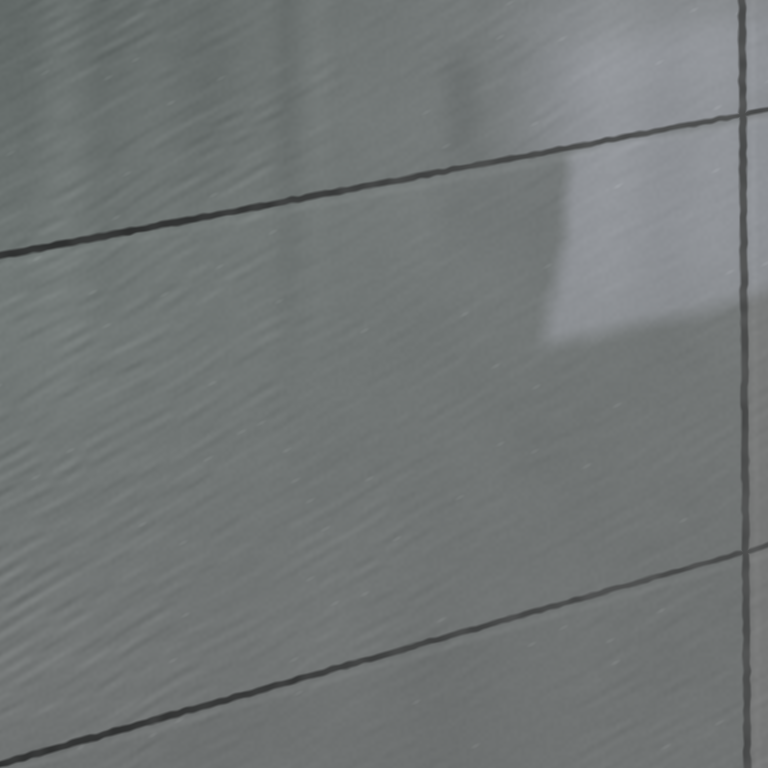
Give the GLSL for this texture, as a WebGL 1 fragment shader.

```glsl
precision highp float;
uniform vec2 u_resolution;

const vec3 SLATE = vec3(0.440, 0.452, 0.451);
const vec3 GREEN_SLATE = vec3(0.437, 0.464, 0.457);
const vec3 SHEEN = vec3(0.570, 0.583, 0.602);
const vec3 JOINT_DARK = vec3(0.190, 0.195, 0.195);
const vec3 JOINT_PALE = vec3(0.290, 0.295, 0.295);

float hash(vec2 p) {
  vec3 q = fract(p.xyx * vec3(0.1031, 0.1030, 0.0973));
  q += dot(q, q.yzx + 33.33);
  return fract((q.x + q.y) * q.z);
}

float noise(vec2 p) {
  vec2 i = floor(p);
  vec2 f = fract(p);
  f = f * f * (3.0 - 2.0 * f);
  return mix(mix(hash(i), hash(i + vec2(1.0, 0.0)), f.x),
             mix(hash(i + vec2(0.0, 1.0)), hash(i + vec2(1.0)), f.x), f.y);
}

float fbm(vec2 p) {
  float sum = 0.0;
  float amp = 0.5;
  for (int i = 0; i < 4; i++) {
    sum += amp * noise(p);
    p = p * 2.03 + 17.1;
    amp *= 0.5;
  }
  return sum;
}

vec2 rotate(vec2 p, float a) {
  return vec2(cos(a) * p.x + sin(a) * p.y, cos(a) * p.y - sin(a) * p.x);
}

float band(float x, float lo, float hi, float soft) {
  return smoothstep(lo - soft, lo + soft, x) * (1.0 - smoothstep(hi - soft, hi + soft, x));
}

float stroke(float dist, float halfWidth, float soft) {
  return 1.0 - smoothstep(halfWidth - soft, halfWidth + soft, abs(dist));
}

// Tile space in perspective: joints lie at whole numbers
vec2 tileSpace(vec2 p, float rowHeight) {
  float column = (p.x - 0.973 + 0.007 * p.y) / 1.3;
  float row = (p.y - 0.005 - 0.285 * p.x) / rowHeight;
  return vec2(column, row);
}

// Signed distance to the nearest whole number
float toJoint(float x) {
  return fract(x + 0.5) - 0.5;
}

// Fine brushed relief running up to the right
float brushed(vec2 p) {
  vec2 q = rotate(p, 0.52);
  q.y += 0.012 * noise(p * 9.0);
  vec2 scale = vec2(22.0, 115.0);
  return noise(q * scale) - noise((q + vec2(0.002, 0.005)) * scale);
}

// Soft window light reflected by the upper tiles
float reflection(vec2 p, vec2 tile) {
  float wobble = 0.03 * (fbm(p * 12.0) - 0.5);
  float leftEdge = p.x - 0.14 * (p.y - 0.55) + wobble;
  float pane = smoothstep(0.685, 0.725, leftEdge) * band(tile.y + wobble, 0.575, 1.0, 0.035);
  pane *= 0.82 + 0.18 * smoothstep(0.55, 0.8, tile.y);
  float streaks = fbm(rotate(p, 0.3) * vec2(4.0, 22.0));
  float upper = smoothstep(0.56, 0.80, p.x + wobble) * step(1.0, tile.y);
  upper *= (0.72 + 0.5 * streaks) * (1.0 - 0.35 * smoothstep(0.92, 1.02, p.y));
  float halo = 0.22 * smoothstep(0.3, 0.8, p.x) * smoothstep(0.45, 0.85, p.y);
  return clamp(max(max(pane, upper), halo), 0.0, 1.0);
}

// Vertical water marks, strongest near the top
float waterMarks(vec2 p) {
  float fade = smoothstep(0.35, 0.95, p.y);
  float marks = 0.030 * (noise(vec2(p.x * 15.0, p.y * 1.5)) - 0.5);
  marks += 0.030 * band(p.x, 0.055, 0.11, 0.025);
  marks += 0.020 * band(p.x, 0.40, 0.43, 0.015);
  marks -= 0.024 * band(p.x, 0.36, 0.385, 0.015);
  marks -= 0.035 * band(p.x, 0.58, 0.62, 0.020) * band(p.y, 0.80, 0.93, 0.03);
  marks -= 0.028 * band(p.x, 0.57, 0.72, 0.030) * band(p.y, 0.66, 0.78, 0.06);
  return marks * fade;
}

// Sparse pale scuffs, one possible per cell
float scuffs(vec2 p, float cells) {
  vec2 q = rotate(p, 0.5) * cells;
  vec2 id = floor(q);
  vec2 center = 0.3 + 0.4 * vec2(hash(id + 3.0), hash(id + 9.0));
  float dist = length((fract(q) - center) * vec2(1.0, 2.8));
  return step(0.88, hash(id)) * (1.0 - smoothstep(0.03, 0.23, dist));
}

void main() {
  vec2 p = gl_FragCoord.xy / u_resolution;
  float pixel = 1.0 / min(u_resolution.x, u_resolution.y);
  float rowHeight = 0.662 - 0.095 * p.x;
  vec2 tile = tileSpace(p, rowHeight);

  // Stone face
  float greenness = (1.0 - 0.8 * p.x) * smoothstep(0.0, 0.7, p.y);
  vec3 color = mix(SLATE, GREEN_SLATE, greenness);
  color += 0.014 * (hash(floor(tile) + 21.0) - 0.5);
  color += vec3(0.020, 0.012, 0.012) * step(0.0, tile.x);
  color -= 0.055 * (1.0 - smoothstep(0.0, 0.4, distance(p, vec2(0.0, 1.0))));
  color = mix(color, SHEEN, reflection(p, tile));
  color += waterMarks(p) + 0.035 * (fbm(p * 7.0) - 0.47);

  // Surface wear
  float relief = mix(0.055, 0.022, smoothstep(0.0, 0.55, p.x));
  color += relief * brushed(p) * (0.35 + noise(p * 6.0));
  color += 0.012 * (noise(p * 210.0) - 0.5) + 0.030 * scuffs(p, 24.0);

  // Joints, with rough edges and a faint lit lip
  float rough = 0.0022 * (noise(p * 95.0) - 0.5);
  float across = toJoint(tile.y) * rowHeight * 0.97 + rough;
  float upright = toJoint(tile.x) * 1.3 + rough;
  float soft = max(pixel, 0.0023);
  float halfWidth = mix(0.0046, 0.0032, p.x);
  float joint = max(stroke(across, halfWidth, soft), stroke(upright, 0.0048, soft));
  color += 0.022 * stroke(across + 0.012, 0.004, 0.004);
  color += 0.016 * stroke(upright - 0.014, 0.004, 0.004);
  vec3 jointColor = mix(JOINT_DARK, JOINT_PALE, smoothstep(0.1, 0.9, p.x));
  jointColor += 0.06 * (noise(p * 60.0) - 0.5);
  gl_FragColor = vec4(mix(color, jointColor, 0.94 * joint), 1.0);
}
```
